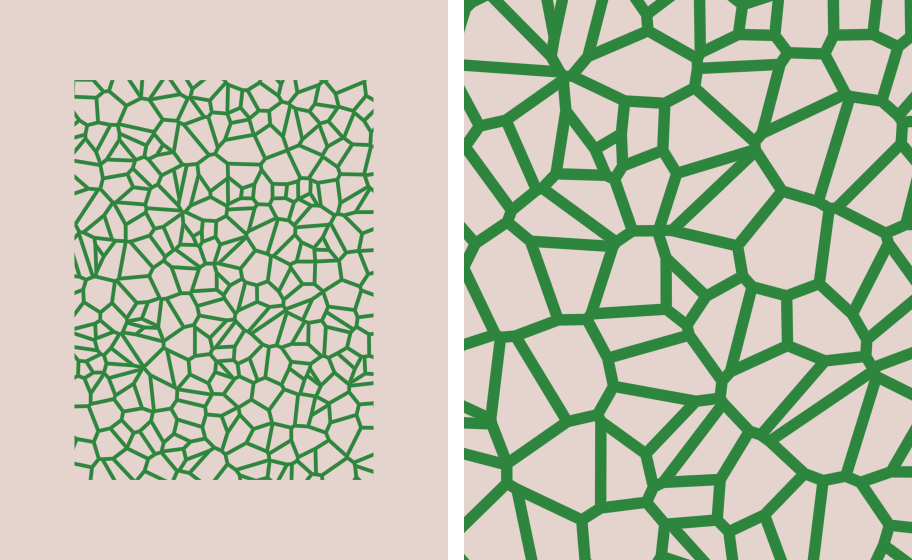
Left: the whole. Right: its middle third, enlarged.
Give the GLSL for this pattern, as a Shadertoy shader.

```glsl
// Two random values per cell and seed index
vec2 hash23(vec3 p) {
    p = fract(p * vec3(0.1031, 0.1030, 0.0973));
    p += dot(p, p.yzx + 33.33);
    return fract((p.xx + p.yz) * p.zy);
}

// Several independent seeds share each cell, so the spacing stays uneven
vec2 seedPoint(vec2 cell, int k) {
    return cell + hash23(vec3(cell + 57.0, float(k) * 7.0 + 3.0));
}

// Distance to the nearest Voronoi border, in cell units
float borderDistance(vec2 p) {
    vec2 base = floor(p), nearest = vec2(0.0);
    float best = 1e3;

    // Find the closest seed
    for (int i = 0; i < 36; i++) {
        vec2 cell = base + vec2(i / 4 % 3, i / 12) - 1.0;
        vec2 toSeed = seedPoint(cell, i % 4) - p;
        float d = dot(toSeed, toSeed);
        if (d < best) {
            best = d;
            nearest = toSeed;
        }
    }

    // Measure to the bisectors with all other seeds
    float border = 1e3;
    for (int i = 0; i < 36; i++) {
        vec2 cell = base + vec2(i / 4 % 3, i / 12) - 1.0;
        vec2 toSeed = seedPoint(cell, i % 4) - p;
        vec2 between = toSeed - nearest;
        if (dot(between, between) > 1e-7)
            border = min(border, dot(0.5 * (toSeed + nearest), normalize(between)));
    }
    return border;
}

void mainImage(out vec4 fragColor, in vec2 fragCoord) {
    vec2 uv = (fragCoord - 0.5 * iResolution.xy) / iResolution.y;
    float pixel = 1.0 / iResolution.y;

    // Green cell walls of constant width
    float density = 13.2;
    float wall = borderDistance(uv * density) / density - 0.0034;
    float ink = 1.0 - smoothstep(-0.75 * pixel, 0.75 * pixel, wall);

    // Crop to the centred panel
    vec2 inset = vec2(0.267, 0.357) - abs(uv);
    ink *= clamp(min(inset.x, inset.y) / pixel + 0.5, 0.0, 1.0);

    vec3 paper = vec3(0.898, 0.831, 0.808);
    vec3 green = vec3(0.18, 0.52, 0.24);
    fragColor = vec4(mix(paper, green, ink), 1.0);
}
```
